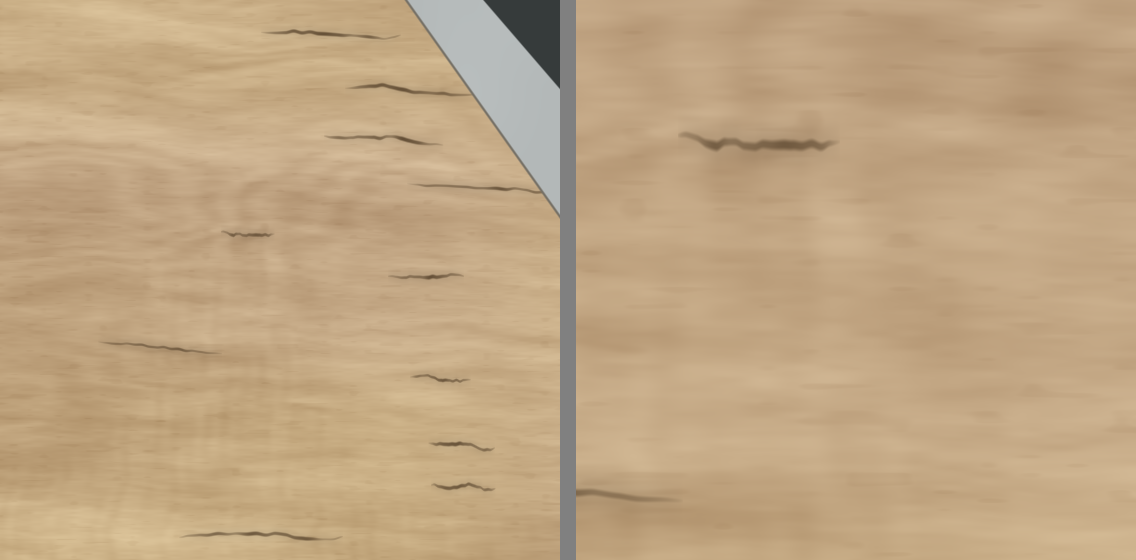
Left: the whole. Right: its middle third, enlarged.
Write a Shadertoy shader that draws this texture.

```glsl
// Pale oak board with long grain and dark cracks, cut by a grey metal strip at the upper right.

const vec3 OAK_DARK = vec3(0.69, 0.57, 0.42);
const vec3 OAK_LIGHT = vec3(0.845, 0.748, 0.60);
const vec3 CRACK_BROWN = vec3(0.33, 0.25, 0.16);
const vec3 METAL_GREY = vec3(0.71, 0.73, 0.73);
const vec3 SEAM_GREY = vec3(0.46, 0.44, 0.40);
const vec3 CHARCOAL = vec3(0.21, 0.23, 0.23);

float hash(vec2 p) {
    return fract(sin(dot(p, vec2(127.1, 311.7))) * 43758.5);
}

float noise(vec2 p) {
    vec2 cell = floor(p);
    vec2 f = fract(p);
    f = f * f * (3.0 - 2.0 * f);
    float low = mix(hash(cell), hash(cell + vec2(1.0, 0.0)), f.x);
    float high = mix(hash(cell + vec2(0.0, 1.0)), hash(cell + vec2(1.0, 1.0)), f.x);
    return mix(low, high, f.y);
}

float fbm(vec2 p) {
    float sum = 0.0;
    float amplitude = 0.533;
    for (int i = 0; i < 4; i++) {
        sum += amplitude * noise(p);
        p = p * 2.03 + vec2(17.3, 9.1);
        amplitude *= 0.5;
    }
    return sum;
}

// Signed distance to the line from a to b, positive on its left
float sideOfLine(vec2 p, vec2 a, vec2 b) {
    return dot(p - a, normalize(vec2(a.y - b.y, b.x - a.x)));
}

// Tone of the wood from 0 (dark) to 1 (light)
float woodTone(vec2 p) {
    vec2 warped = p + vec2(0.0, 0.09 * (fbm(p * vec2(2.2, 3.5)) - 0.5));
    float broad = fbm(warped * vec2(1.7, 8.5) + 3.7);
    float streak = fbm(warped * vec2(5.0, 58.0));
    float fibre = noise(p * vec2(45.0, 250.0));

    // Growth rings follow the contours of a slow field
    float field = fbm(warped * vec2(1.1, 3.6) + 11.0);
    float rings = sin(6.2832 * (field * 13.0 + p.y * 7.0));
    float ringStrength = smoothstep(0.35, 0.7, noise(p * vec2(2.0, 4.0) + 5.0));

    // Faint ripples across the grain
    float ripple = noise(p * vec2(65.0, 13.0) + 4.0 * broad) - 0.5;
    float rippleStrength = smoothstep(0.5, 0.8, noise(p * vec2(2.3, 3.0) + 21.0));

    float tone = 0.53 + 1.1 * (broad - 0.5) + 0.5 * (streak - 0.5);
    tone += 0.14 * (fibre - 0.5) + 0.09 * rings * ringStrength;
    tone += 0.16 * ripple * rippleStrength;

    // Short dark pores
    float pores = smoothstep(0.78, 0.95, noise(p * vec2(38.0, 190.0) + 31.0));
    return tone - 0.13 * pores;
}

// Tapered, slightly wavy crack: x is the core, y the soft stain around it
vec2 crack(vec2 p, vec2 start, float len, float slope, float width, float blur) {
    float t = (p.x - start.x) / len;
    float wave = 0.014 * (noise(vec2(t * 3.5, start.y * 90.0)) - 0.5);
    wave += 0.004 * (noise(vec2(t * 17.0, start.y * 70.0)) - 0.5);
    float d = abs(p.y - start.y - slope * (p.x - start.x) - wave);
    float taper = sqrt(max(4.0 * t * (1.0 - t), 0.0));
    float patchy = 0.4 + 0.6 * noise(vec2(t * 9.0, start.x * 50.0));
    float w = width * taper * patchy;
    float core = (1.0 - smoothstep(0.3 * w, w + blur, d)) * taper * patchy;
    float stain = exp(-d * d / 0.00012) * taper;
    return vec2(core, stain);
}

void mainImage(out vec4 fragColor, in vec2 fragCoord) {
    vec2 uv = fragCoord / iResolution.xy;
    float pixel = 1.0 / iResolution.y;

    // Oak, drifting between honey and rose
    vec3 color = mix(OAK_DARK, OAK_LIGHT, clamp(woodTone(uv), -0.1, 1.1));
    float rose = noise(uv * vec2(1.5, 4.5) + 8.0) - 0.5;
    color += rose * vec3(-0.005, -0.008, 0.035);

    // Scattered cracks, one in each horizontal band
    const float BANDS = 11.0;
    for (float i = 0.0; i < BANDS; i++) {
        float place = hash(vec2(i, 1.3));
        float size = hash(vec2(i, 4.7));
        float tilt = hash(vec2(i, 8.1));
        vec2 start = vec2(0.8 * place, (i + 0.25 + 0.5 * tilt) / BANDS);
        float len = mix(0.09, 0.36, size * size);
        float slope = mix(-0.10, 0.07, tilt);
        float width = mix(0.0025, 0.0045, hash(vec2(i, 6.2)));
        vec2 mark = crack(uv, start, len, slope, width, max(pixel, 0.0015));
        color *= 1.0 - 0.07 * mark.y;
        color = mix(color, CRACK_BROWN, 0.9 * mark.x);
    }

    // Metal strip with a thin seam, then the dark corner
    float strip = sideOfLine(uv, vec2(0.725, 1.0), vec2(1.0, 0.613));
    float corner = sideOfLine(uv, vec2(0.863, 1.0), vec2(1.0, 0.841));
    float soft = max(pixel, 0.0015);
    vec3 metal = METAL_GREY + 0.03 * (noise(uv * 6.0) - 0.5);
    color = mix(color, SEAM_GREY, smoothstep(-soft, soft, strip + 0.002));
    color = mix(color, metal, smoothstep(-soft, soft, strip - 0.002));
    color = mix(color, CHARCOAL, smoothstep(-soft, soft, corner));

    fragColor = vec4(color, 1.0);
}
```
